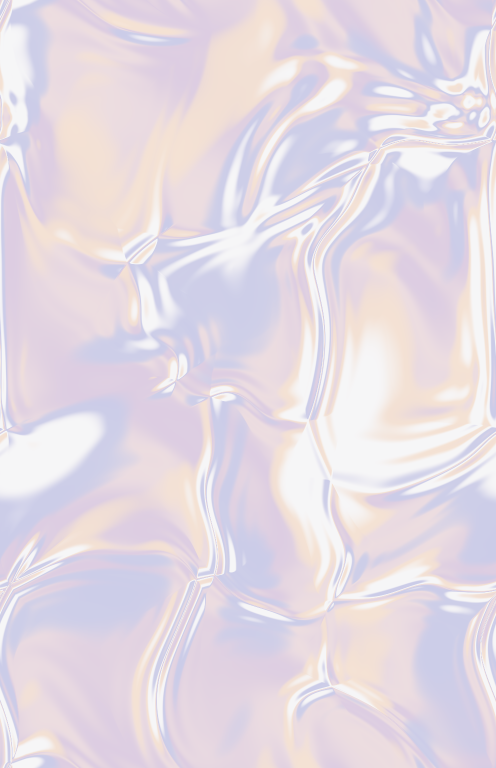
Give the GLSL for this background, as a Shadertoy shader.

```glsl
// Pearly iridescent foil: a wrapping height field of soft swells, creased cell
// borders and a patch of fine crinkles. Its slope picks the reflected pastel
// colour, so flat parts shade slowly and folds squeeze into thin bright lines.

const float TAU = 6.2831853;

// Random pair in 0..1 for a lattice cell, repeating after the given period.
vec2 hash2(vec2 cell, vec2 period, float seed) {
    uvec2 v = uvec2(mod(cell, period)) + uvec2(uint(seed) * 71u, uint(seed) * 37u);
    v = v * 1664525u + 1013904223u;
    v.x += v.y * 1664525u;
    v.y += v.x * 1664525u;
    v ^= v >> 16u;
    v.x += v.y * 1664525u;
    v.y += v.x * 1664525u;
    v ^= v >> 16u;
    return vec2(v & 65535u) / 65536.0;
}

float cornerSlope(vec2 cell, vec2 offset, vec2 period, float seed) {
    float angle = TAU * hash2(cell, period, seed).x;
    return dot(vec2(cos(angle), sin(angle)), offset);
}

// Gradient noise with a whole number of cells across the canvas.
float noise(vec2 uv, vec2 period, float seed) {
    vec2 p = uv * period, i = floor(p), f = p - i;
    vec2 s = f * f * f * (f * (f * 6.0 - 15.0) + 10.0);
    vec2 e = vec2(1, 0);
    float low = mix(cornerSlope(i, f, period, seed),
                    cornerSlope(i + e.xy, f - e.xy, period, seed), s.x);
    float high = mix(cornerSlope(i + e.yx, f - e.yx, period, seed),
                     cornerSlope(i + e.xx, f - e.xx, period, seed), s.x);
    return 1.4 * mix(low, high, s.y);
}

// Gap between the two nearest cell centres: zero on a border.
float borderGap(vec2 uv, vec2 period) {
    vec2 p = uv * period, i = floor(p);
    float nearest = 9.0, second = 9.0;
    for (int y = -1; y <= 1; y++)
    for (int x = -1; x <= 1; x++) {
        vec2 cell = i + vec2(x, y);
        float d = length(cell + 0.1 + 0.8 * hash2(cell, period, 5.0) - p);
        second = min(second, max(nearest, d));
        nearest = min(nearest, d);
    }
    return second - nearest;
}

float surface(vec2 uv) {
    vec2 warp = vec2(noise(uv, vec2(2, 3), 1.0), noise(uv, vec2(2, 3), 2.0));
    vec2 q = uv + 0.13 * warp;
    vec2 curl = vec2(noise(q, vec2(5, 7), 3.0), noise(q, vec2(5, 7), 4.0));

    // Broad swells
    float h = 0.42 * noise(q, vec2(2, 3), 6.0)
            + 0.13 * noise(q + 0.03 * curl, vec2(4, 6), 7.0);

    // Creases with ripples beside them, fading in and out along their length
    float gap = borderGap(q + 0.045 * curl, vec2(3, 4));
    gap = sqrt(gap * gap + 0.0006);
    float strength = smoothstep(-0.45, 0.35, noise(q, vec2(3, 4), 8.0));
    h += strength * (0.15 * exp(-9.0 * gap) + 0.028 * cos(32.0 * gap) * exp(-7.0 * gap));

    // Crinkled patch
    vec2 wave = cos(TAU * (uv - vec2(0.76, 0.82)) + 1.2 * warp);
    float patchMask = smoothstep(0.5, 1.7, wave.x + wave.y);
    h += patchMask * 0.17 * noise(q + 0.10 * curl, vec2(8, 13), 9.0);
    return h;
}

// Pastel reflection for a slope; white glints have blue and peach fringes.
vec3 reflection(vec2 slope, vec2 uv) {
    slope /= 1.0 + 0.13 * length(slope);
    float drift = noise(uv, vec2(2, 3), 11.0);
    float phase = 3.3 + 1.6 * dot(slope, vec2(0.75, -0.65)) + 1.2 * drift;
    float hue = 0.5 + 0.5 * sin(1.7 * dot(slope, vec2(0.6, 0.8)) + 3.0 * drift + 0.4);
    vec3 color = mix(vec3(0.865, 0.805, 0.885), vec3(0.925, 0.865, 0.88), hue);
    color = mix(color, vec3(0.785, 0.80, 0.915), 0.85 * smoothstep(0.2, 1.0, cos(phase - 1.5)));
    color = mix(color, vec3(0.965, 0.89, 0.82), 0.85 * smoothstep(0.5, 1.0, cos(phase + 1.1)));
    return mix(color, vec3(0.965, 0.965, 0.97), smoothstep(0.25, 0.95, cos(phase)));
}

void mainImage(out vec4 fragColor, in vec2 fragCoord) {
    vec2 eps = 0.003 * vec2(1.0, iResolution.x / iResolution.y);
    vec3 sum = vec3(0);
    // Four samples per pixel smooth the thin folds
    for (int k = 0; k < 4; k++) {
        vec2 jitter = vec2(k & 1, k >> 1) * 0.5 - 0.25;
        vec2 uv = (fragCoord + jitter) / iResolution.xy;
        float h = surface(uv);
        vec2 slope = vec2(surface(uv + vec2(eps.x, 0)), surface(uv + vec2(0, eps.y))) - h;
        sum += reflection(slope / 0.003, uv);
    }
    fragColor = vec4(sum / 4.0, 1.0);
}
```
